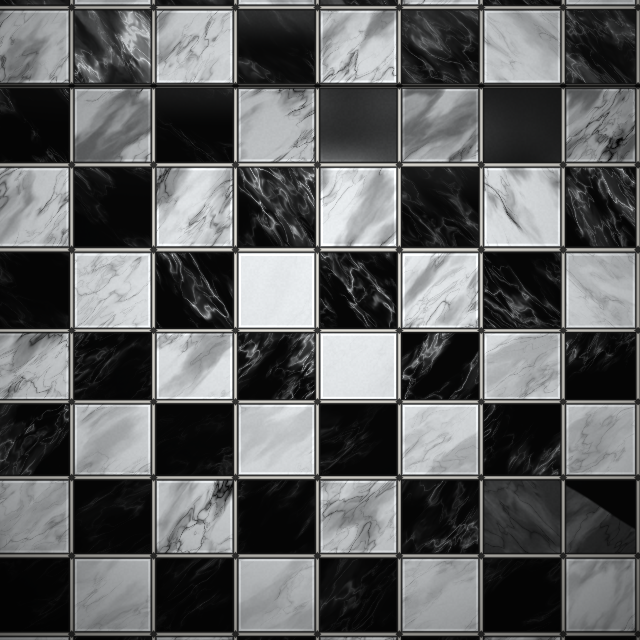
This pattern is drawn by a WebGL 2 fragment shader. Its source:

```glsl
#version 300 es
precision highp float;
// Checkerboard of polished black and white marble tiles with pale metal joints.
// Each tile seeds its own stretched, warped noise; contour lines of that noise
// become veins, and a soft vignette darkens the wall towards its corners.

uniform vec2 u_resolution;
out vec4 fragColor;

float hash(vec2 p) {
    vec3 q = fract(p.xyx * 0.1031);
    q += dot(q, q.yzx + 33.33);
    return fract((q.x + q.y) * q.z);
}

float noise(vec2 p) {
    vec2 i = floor(p), f = fract(p);
    f = f * f * (3.0 - 2.0 * f);
    return mix(mix(hash(i), hash(i + vec2(1, 0)), f.x),
               mix(hash(i + vec2(0, 1)), hash(i + vec2(1, 1)), f.x), f.y);
}

float fbm(vec2 p) {
    float sum = 0.0, amp = 0.53;
    for (int i = 0; i < 4; i++) {
        sum += amp * noise(p);
        p = mat2(1.6, 1.2, -1.2, 1.6) * p + 7.3;
        amp *= 0.5;
    }
    return sum;
}

// Grid coordinates: rows are slightly uneven, the last column is narrower
vec2 tileGrid(vec2 p) {
    float bump = (p.y - 0.527) / 0.13;
    p.y += 0.0169 * exp(-bump * bump);
    p.x += 0.011 * smoothstep(0.9, 0.99, p.x);
    return (p - vec2(0.112, 0.0091)) / vec2(0.128, 0.1224) + 1.0;
}

float marble(vec2 tile, vec2 f) {
    bool dark = mod(tile.x + tile.y, 2.0) > 0.5;
    float pick = hash(tile + 3.7), amount = hash(tile + 41.2);
    vec2 seed = 60.0 * vec2(pick, amount) + tile * 5.0;

    // Vein direction, then warped coordinates stretched along it
    float side = dark ? (tile.y > 4.5 ? -1.0 : 1.0) : (pick < 0.2 ? -1.0 : 1.0);
    float angle = side * (0.6 + 0.4 * amount);
    vec2 dir = vec2(cos(angle), sin(angle));
    vec2 q = vec2(dot(f, dir) * 1.8, dot(f, vec2(-dir.y, dir.x)) * 4.8) + seed;
    q += 1.3 * vec2(fbm(q * 0.8 + 11.0), fbm(q * 0.8 + 27.0));

    float n = fbm(q);
    float vein = exp(-abs(n - 0.5) * 38.0);
    float fine = exp(-abs(fbm(q * 2.1 + 19.0) - 0.5) * 30.0);
    float wash = smoothstep(0.4, 0.75, fbm(q * 0.75 + 43.0));
    float patches = smoothstep(0.36, 0.62, fbm(q * 0.6 + 71.0));
    float satin = noise(f * 1.7 + seed);
    float upper = step(5.5, tile.y), top = step(7.5, tile.y);
    float shade;

    if (dark) {
        float heavy = mix(0.2, 1.0, amount) * mix(0.4, 1.0, smoothstep(0.0, 5.0, tile.y));
        shade = 0.025 + heavy * patches * (0.6 * vein + 0.3 * fine + 0.16 * wash);
        shade += upper * pick * 0.2 * smoothstep(0.45, 1.0, f.y);
        shade += top * (0.06 + 0.28 * wash) * amount;
        // Brushed, veinless tiles in the second row from the top
        if (tile.y == 7.0 && tile.x > 3.5)
            shade = 0.1 + (tile.x < 5.0 ? 0.4 : 0.14) * satin * (1.2 - 0.8 * f.y);
    } else {
        float heavy = mix(0.25, 1.0, amount);
        heavy *= mix(0.06, 1.0, smoothstep(0.7, 1.8, distance(tile, vec2(3.5, 4.5))));
        heavy = max(heavy, 0.85 * step(6.5, tile.y) * (1.0 - top));
        shade = 0.94 - heavy * (0.42 * wash + patches * (0.5 * vein + 0.22 * fine));
        shade -= 0.16 * (1.0 - top) * step(6.5, tile.y);
    }

    // Two slate tiles low on the right, one cut along its diagonal
    if (tile.y == 2.0 && tile.x > 5.5) {
        float cut = smoothstep(0.9, 0.94, f.x * 0.6 + f.y) * step(6.5, tile.x);
        shade = mix(0.22 + 0.2 * wash - 0.1 * vein, 0.03, cut);
    }
    return clamp(shade, 0.015, 0.95);
}

void main() {
    vec2 p = gl_FragCoord.xy / u_resolution;
    float px = 1.0 / min(u_resolution.x, u_resolution.y);
    vec2 g = tileGrid(p), tile = floor(g), f = fract(g);
    vec2 d = min(f, 1.0 - f) * vec2(0.128, 0.1224);
    float edge = min(d.x, d.y);

    // Stone with polish grain and a pale bevel on white tiles
    float shade = marble(tile, f);
    shade += 0.025 * (noise(p * 380.0) - 0.5) * smoothstep(0.0, 0.3, shade);
    float bevel = 1.0 - smoothstep(0.0005, 0.001 + px, abs(edge - 0.0068));
    shade += 0.15 * bevel * smoothstep(0.2, 0.8, shade);
    vec3 color = shade * vec3(0.975, 0.99, 1.0);

    // Dark seam around each tile, then the bright rounded joint
    float seam = 1.0 - smoothstep(0.0044 - px * 0.5, 0.0044 + px, edge);
    color = mix(color, vec3(0.1), seam * 0.85);
    float joint = 1.0 - smoothstep(0.0026 - px * 0.5, 0.0026 + px * 0.5, edge);
    vec3 metal = vec3(0.9, 0.89, 0.86) * (1.0 - 0.35 * smoothstep(0.0, 0.0028, edge));
    color = mix(color, metal, joint);

    // Notches at the crossings and a shadow gap under the top row
    float notch = 1.0 - smoothstep(0.0045, 0.0075, d.x + d.y);
    color = mix(color, vec3(0.05), notch * 0.8);
    float gapLine = abs(g.y - 8.0) * 0.1224;
    color *= 1.0 - 0.85 * (1.0 - smoothstep(0.0014, 0.0014 + px, gapLine));

    // Vignette
    vec2 away = p - vec2(0.5, 0.6);
    color *= 1.0 - 0.95 * dot(away, away);
    fragColor = vec4(color, 1.0);
}
```
